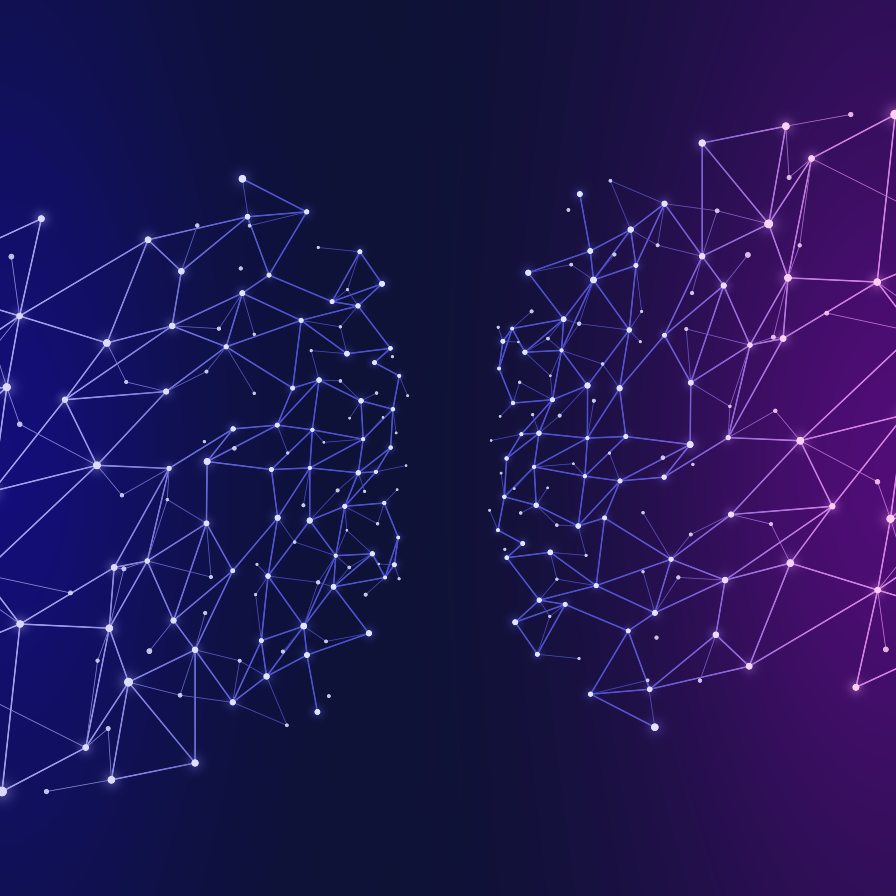
Write a WebGL 2 fragment shader that draws this background.

```glsl
#version 300 es
precision highp float;
uniform vec2 u_resolution;
out vec4 outColor;

#define PIVOT vec2(0.5007, 0.4944)
#define FOCUS vec2(0.66, 0.47)
#define STEP 0.15
#define JITTER 0.62
#define HUB_LINKS 0.72
#define FINE_LINKS 0.42
#define HUB_WIDTH 0.0009
#define FINE_WIDTH 0.00045
#define SEED 17.0

float hash(vec2 p) {
  vec3 q = fract(vec3(p.xyx) * vec3(0.1031, 0.1030, 0.0973) + SEED * 0.137);
  q += dot(q, q.yzx + 33.33);
  return fract((q.x + q.y) * q.z);
}

// Log-polar lattice: cells shrink towards the focus
vec2 toCell(vec2 p) {
  vec2 d = p - FOCUS;
  return vec2(-log(length(d) / FOCUS.x), atan(d.y, -d.x)) / STEP;
}

vec2 fromCell(vec2 c) {
  float angle = c.y * STEP;
  return FOCUS + FOCUS.x * exp(-c.x * STEP) * vec2(-cos(angle), sin(angle));
}

vec2 nodeAt(vec2 id, float layer) {
  vec2 key = id + 60.0 + layer * 91.0;
  vec2 offset = vec2(hash(key), hash(key + 37.7)) - 0.5;
  return fromCell(id + 0.5 * layer + JITTER * offset);
}

// 1 inside the slanted rounded cluster, 0 outside
float inCluster(vec2 p) {
  vec2 d = vec2(max(p.x - 0.05, 0.0) / 0.41, abs(p.y - 0.42 - 0.22 * p.x) / 0.35);
  return step(d.x * d.x * d.x + d.y * d.y * d.y, 1.0);
}

float segmentDistance(vec2 p, vec2 a, vec2 b) {
  vec2 ab = b - a;
  return length(p - a - ab * clamp(dot(p - a, ab) / dot(ab, ab), 0.0, 1.0));
}

// Antialiased stroke that fades when thinner than a pixel
float stroke(float d, float halfWidth, float px) {
  float h = max(halfWidth, 0.5 * px);
  return halfWidth / h * (1.0 - smoothstep(h - 0.5 * px, h + 0.5 * px, d));
}

float link(vec2 p, vec2 a, vec2 b, float width, float px) {
  return inCluster(b) * stroke(segmentDistance(p, a, b), width, px);
}

// x: links, y: nodes, z: halo around hubs
vec3 network(vec2 p, float px) {
  vec3 ink = vec3(0.0);
  vec2 base = floor(toCell(p));
  for (int j = -2; j <= 2; j++) {
    for (int i = -2; i <= 2; i++) {
      vec2 id = base + vec2(i, j);
      vec2 hub = nodeAt(id, 0.0);
      vec2 mote = nodeAt(id, 1.0);
      float size = 0.0016 + 0.0032 * length(hub - FOCUS) / FOCUS.x;
      size *= 0.75 + 0.4 * hash(id + 211.0);

      // Bright hubs linked to their lattice neighbours
      if (inCluster(hub) > 0.5) {
        float d = length(p - hub);
        ink.y = max(ink.y, stroke(d, size, px));
        ink.z += 0.3 * exp(-d * d / (5.0 * size * size));
        for (int k = 0; k < 3; k++) {
          vec2 side = k == 0 ? vec2(1, 0) : k == 1 ? vec2(0, 1) : vec2(1, 1);
          if (hash(id + 301.0 + 23.0 * float(k)) < HUB_LINKS)
            ink.x = max(ink.x, link(p, hub, nodeAt(id + side, 0.0), HUB_WIDTH, px));
        }
      }

      // Small motes joined by hairlines to hubs and to each other
      if (inCluster(mote) > 0.5 && hash(id + 431.0) < 0.68) {
        ink.y = max(ink.y, 0.85 * stroke(length(p - mote), 0.65 * size, px));
        for (int k = 0; k < 4; k++) {
          vec2 corner = vec2(k & 1, k >> 1);
          if (hash(id + 503.0 + 29.0 * float(k)) < FINE_LINKS)
            ink.x = max(ink.x, 0.85 * link(p, mote, nodeAt(id + corner, 0.0), FINE_WIDTH, px));
        }
      }
    }
  }
  return ink;
}

// Navy centre with a blue glow on the left and violet on the right
vec3 backdrop(vec2 p) {
  float left = p.x, right = 1.0 - p.x;
  float rise = exp(-pow((p.y - 0.48) / 0.42, 2.0));
  float blue = exp(-left * left / 0.05) * mix(0.3, 1.0, rise);
  float violet = exp(-right * right / 0.065) * mix(0.32, 1.0, rise);
  vec3 col = mix(vec3(0.052, 0.070, 0.205), vec3(0.075, 0.065, 0.235), smoothstep(0.4, 0.8, p.x));
  col = mix(col, vec3(0.075, 0.055, 0.47), blue);
  return mix(col, vec3(0.31, 0.05, 0.46), violet);
}

void main() {
  vec2 p = gl_FragCoord.xy / u_resolution;
  float px = 1.0 / min(u_resolution.x, u_resolution.y);
  bool onRight = p.x > PIVOT.x;

  // The right cluster is the left one turned by half a circle
  vec3 ink = network(onRight ? 2.0 * PIVOT - p : p, px);

  float outer = smoothstep(0.15, 0.48, abs(p.x - 0.5));
  vec3 lineColor = mix(vec3(0.33, 0.34, 0.88),
                       onRight ? vec3(0.90, 0.56, 0.94) : vec3(0.70, 0.69, 0.98), outer);
  vec3 nodeColor = mix(vec3(0.88, 0.90, 1.0),
                       onRight ? vec3(1.0, 0.80, 0.95) : vec3(0.86, 0.85, 1.0), outer);

  vec3 col = backdrop(p);
  col = mix(col, lineColor, min(ink.z, 0.4));
  col = mix(col, lineColor, 0.9 * ink.x);
  col = mix(col, nodeColor, ink.y);
  outColor = vec4(col, 1.0);
}
```
